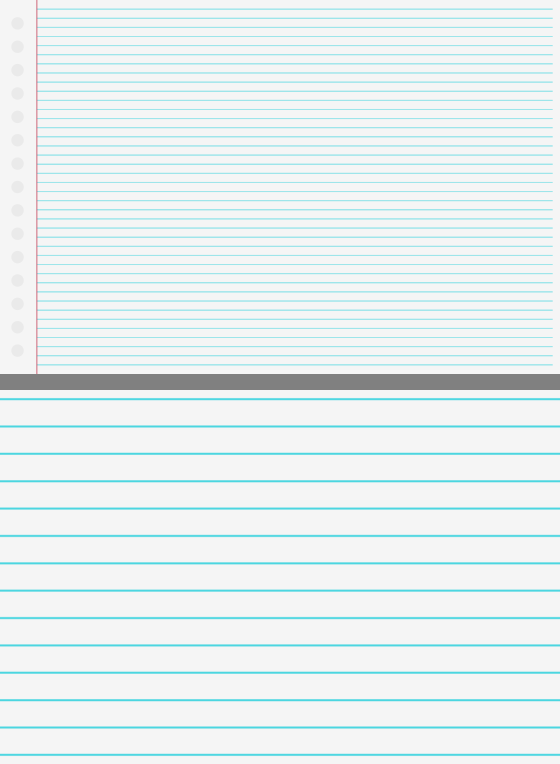
Top: the whole. Bottom: its middle third, enlarged.
Give the GLSL for this pattern, as a Shadertoy shader.

```glsl
const float RULE_COUNT = 40.0;
const float HOLE_COUNT = 15.0;
const vec3 PAPER = vec3(0.961);
const vec3 HOLE_GREY = vec3(0.918);
const vec3 RULE_CYAN = vec3(0.30, 0.84, 0.88);
const vec3 MARGIN_RED = vec3(0.76, 0.24, 0.34);

// Distance from y to the nearest of count evenly spaced rows between the edges
float rowOffset(float y, float count) {
    float rows = count + 1.0;
    float row = clamp(round(y * rows), 1.0, count);
    return y - row / rows;
}

// Filtered coverage of a line, preserving its weight when thinner than the filter
float lineCoverage(float offset, float width, float blur) {
    float edge = clamp((0.5 * (width + blur) - abs(offset)) / blur, 0.0, 1.0);
    return min(edge, width / blur);
}

float discCoverage(vec2 p, float radius, float blur) {
    return clamp((radius - length(p)) / blur + 0.5, 0.0, 1.0);
}

float spanCoverage(float x, float start, float end, float blur) {
    return clamp((x - start) / blur + 0.5, 0.0, 1.0)
         * clamp((end - x) / blur + 0.5, 0.0, 1.0);
}

void mainImage(out vec4 fragColor, in vec2 fragCoord) {
    vec2 p = fragCoord / iResolution.y;
    float aspect = iResolution.x / iResolution.y;
    float pixel = 1.0 / iResolution.y;
    float marginX = 0.0986;

    // Punched holes
    vec2 holeOffset = vec2(p.x - 0.0469, rowOffset(p.y, HOLE_COUNT));
    float hole = discCoverage(holeOffset, 0.0166, pixel);
    vec3 color = mix(PAPER, HOLE_GREY, hole);

    // Horizontal rules, stopping short of the right edge
    float rule = lineCoverage(rowOffset(p.y, RULE_COUNT), 0.0018, 1.3 * pixel);
    rule *= spanCoverage(p.x, marginX, aspect - 0.0195, pixel);
    color = mix(color, RULE_CYAN, rule);

    // Margin line
    float margin = lineCoverage(p.x - marginX, 0.002, 1.15 * pixel);
    color = mix(color, MARGIN_RED, margin);

    fragColor = vec4(color, 1.0);
}
```
